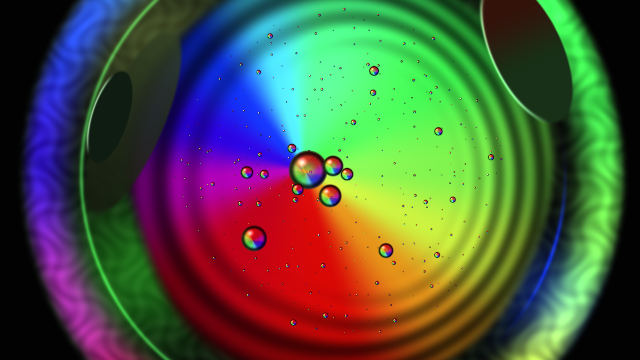
Reproduce this background procedurally as a Shadertoy shader.

```glsl
// Oil bubbles in a round glass dish lit by a rainbow wheel.
// A colour wheel by angle fills the rippled disc and the glass rim; dark lenses,
// chosen large bubbles and cellular scatters of small ones are laid over it.
#define DISH_CENTER vec2(0.898, 0.514)
#define DISH_RADIUS 0.84
#define DISC_CENTER vec2(0.944, 0.520)
#define DISC_RADIUS 0.595
#define WHEEL_CENTER vec2(0.840, 0.530)
#define RIPPLE_DEPTH 0.55
#define SCATTER_SCALE 13.0

const float TAU = 6.28318;

// Colour stops: rgb and position in turns, counter-clockwise from the right
const vec4 STOPS[11] = vec4[11](
    vec4(0.50, 0.95, 0.30, 0.00), vec4(0.22, 0.95, 0.30, 0.10),
    vec4(0.25, 1.00, 0.52, 0.22), vec4(0.25, 0.88, 1.00, 0.29),
    vec4(0.04, 0.18, 0.95, 0.36), vec4(0.16, 0.00, 0.88, 0.44),
    vec4(0.70, 0.00, 0.72, 0.52), vec4(0.75, 0.00, 0.10, 0.62),
    vec4(0.85, 0.03, 0.02, 0.79), vec4(0.90, 0.58, 0.10, 0.87),
    vec4(0.80, 0.95, 0.25, 0.93));

// Large bubbles: centre and radius
const vec3 BUBBLES[12] = vec3[12](
    vec3(0.856, 0.528, 0.054), vec3(0.925, 0.539, 0.029), vec3(0.917, 0.456, 0.032),
    vec3(0.706, 0.338, 0.036), vec3(1.072, 0.304, 0.021), vec3(0.964, 0.516, 0.018),
    vec3(0.686, 0.521, 0.018), vec3(0.827, 0.474, 0.017), vec3(0.734, 0.516, 0.013),
    vec3(0.811, 0.588, 0.013), vec3(1.039, 0.803, 0.014), vec3(1.218, 0.635, 0.012));

float hash(vec2 v) { return fract(sin(dot(v, vec2(127.1, 311.7))) * 43758.5); }
float turn(vec2 v) { return fract(atan(v.y, v.x) / TAU); }
float fall(float a, float b, float x) { return 1.0 - smoothstep(a, b, x); }
float glow(vec2 d, float size) { return exp(-dot(d, d) / (size * size)); }

vec3 wheel(float t) {
    vec3 c = STOPS[0].rgb;
    for (int i = 1; i < 11; i++)
        c = mix(c, STOPS[i].rgb, smoothstep(STOPS[i - 1].a, STOPS[i].a, t));
    return mix(c, STOPS[0].rgb, smoothstep(STOPS[10].a, 1.0, t));
}

// Position within a tilted ellipse, with its edge at length one
vec2 ellipseSpace(vec2 d, vec2 axis, vec2 halfSize) {
    return vec2(dot(d, axis), dot(d, vec2(-axis.y, axis.x))) / halfSize;
}

// A bubble shows the wheel inverted, with a dark rim and a small highlight
vec3 addBubble(vec3 col, vec2 d, float radius, float px) {
    float dist = length(d);
    if (dist > radius + px) return col;
    vec2 n = d / radius;
    float s = dist / radius;
    vec3 inside = wheel(turn(-n - vec2(0.1, 0.15)));
    inside = mix(col, inside, 0.35 + 0.5 * smoothstep(0.0, 0.6, s));
    inside *= 1.0 - 0.8 * smoothstep(0.62, 0.88, s);
    inside += 0.35 * col * smoothstep(0.88, 1.0, s);
    inside += 0.7 * glow(n - vec2(-0.3, 0.4), 0.18);
    return mix(col, inside, fall(radius - px, radius + px, dist));
}

void mainImage(out vec4 fragColor, in vec2 fragCoord) {
    vec2 p = fragCoord / iResolution.y;
    p.x += 0.5 * (16.0 / 9.0 - iResolution.x / iResolution.y);
    float px = 0.8 / iResolution.y;
    vec2 dish = p - DISH_CENTER;
    vec2 fromDisc = p - DISC_CENTER;
    float q = length(dish);
    float r = length(fromDisc);
    float a = turn(dish);

    // Murky glass between disc and rim
    float mottle = sin(p.x * 71.0 + 3.0 * sin(p.y * 37.0)) * sin(p.y * 53.0 + 2.0 * sin(p.x * 41.0));
    vec3 col = vec3(0.055, 0.08, 0.05) * (1.0 + 0.5 * mottle);
    col += vec3(0.20, 0.22, 0.10) * glow(p - vec2(0.44, 0.88), 0.22);
    col += vec3(0.06, 0.36, 0.05) * glow(p - vec2(0.39, 0.25), 0.20);
    col += vec3(0.02, 0.08, 0.38) * glow(p - vec2(1.53, 0.17), 0.14);
    col += vec3(0.05, 0.25, 0.05) * glow(p - vec2(1.50, 0.98), 0.14);

    // Coloured rim and thin light arcs on the glass wall
    float rim = smoothstep(0.67, 0.79, q) * fall(0.79, DISH_RADIUS + 0.015, q);
    vec3 rimColor = wheel(fract(a + 0.05 * clamp(dish.x * 3.0, -1.0, 1.0)));
    col += rimColor * rim * (0.85 + 0.1 * mottle);
    float arc = exp(-pow((q - 0.672) / 0.006, 2.0));
    col += arc * vec3(0.15, 0.45, 0.18) * fall(-0.2, 0.0, dish.x);
    col += arc * vec3(0.02, 0.10, 0.65) * glow(p - vec2(1.56, 0.30), 0.16);

    // Rippled rainbow disc
    vec3 light = wheel(turn(p - WHEEL_CENTER));
    light += vec3(0.14, 0.10, 0.12) * glow(p - vec2(0.93, 0.74), 0.22);
    float freq = mix(65.0, 108.0, smoothstep(-0.2, 0.3, fromDisc.x));
    float wave = 0.5 + 0.5 * cos(freq * (r - 0.50) + 0.5 * sin(3.0 * a * TAU));
    light *= 1.0 - RIPPLE_DEPTH * wave * smoothstep(0.30, 0.50, r);
    light *= 1.0 - 0.5 * smoothstep(0.38, 0.60, r);
    float edge = DISC_RADIUS + 0.012 * sin(5.0 * a * TAU);
    col = mix(col, light, fall(edge - 0.03, edge + 0.02, r));

    // Oil lobe and lens at the left, lens at the upper right
    vec2 lobe = ellipseSpace(p - vec2(0.37, 0.66), vec2(0.40, 0.917), vec2(0.28, 0.085));
    col = mix(col, vec3(0.17, 0.22, 0.12) * (0.8 + 0.35 * lobe.x), 0.85 * fall(0.92, 1.04, length(lobe)));
    vec2 lens = ellipseSpace(p - vec2(0.305, 0.675), vec2(0.30, 0.954), vec2(0.135, 0.052));
    float lensR = length(lens);
    col = mix(col, vec3(0.06, 0.11, 0.07), fall(0.94, 1.02, lensR));
    col += vec3(0.5, 0.65, 0.5) * glow(vec2(lensR - 0.96, 0.0), 0.05) * smoothstep(0.4, 0.9, lens.y);
    lens = ellipseSpace(p - vec2(1.463, 0.86), vec2(0.42, -0.908), vec2(0.22, 0.10));
    lensR = length(lens);
    vec3 lensColor = mix(vec3(0.20, 0.07, 0.04), vec3(0.09, 0.19, 0.09), smoothstep(-0.6, 0.3, lens.x));
    col = mix(col, lensColor, fall(0.95, 1.02, lensR));
    col += vec3(0.45, 0.7, 0.5) * glow(vec2(lensR - 0.97, 0.0), 0.035) * smoothstep(0.2, 0.9, -lens.y);

    // Small bubbles in two jittered cell layers
    for (int i = 0; i < 2; i++) {
        float scale = SCATTER_SCALE * (1.0 + 1.3 * float(i));
        vec2 cell = floor(p * scale);
        float h = hash(cell + 17.0 * float(i));
        vec2 jitter = 0.2 + 0.6 * vec2(hash(cell + 3.7), hash(cell + 9.2));
        vec2 center = (cell + jitter) / scale;
        if (h > 0.55 && length(center - DISC_CENTER) < 0.46)
            col = addBubble(col, p - center, (0.03 + 0.09 * pow(hash(cell + 5.1), 2.0)) / scale, px);
    }
    for (int i = 0; i < 12; i++)
        col = addBubble(col, p - BUBBLES[i].xy, BUBBLES[i].z, px);

    // Black surroundings
    col = mix(vec3(0.006), col, fall(DISH_RADIUS - 0.015, DISH_RADIUS + 0.015, q));
    fragColor = vec4(clamp(col, 0.0, 1.0), 1.0);
}
```
